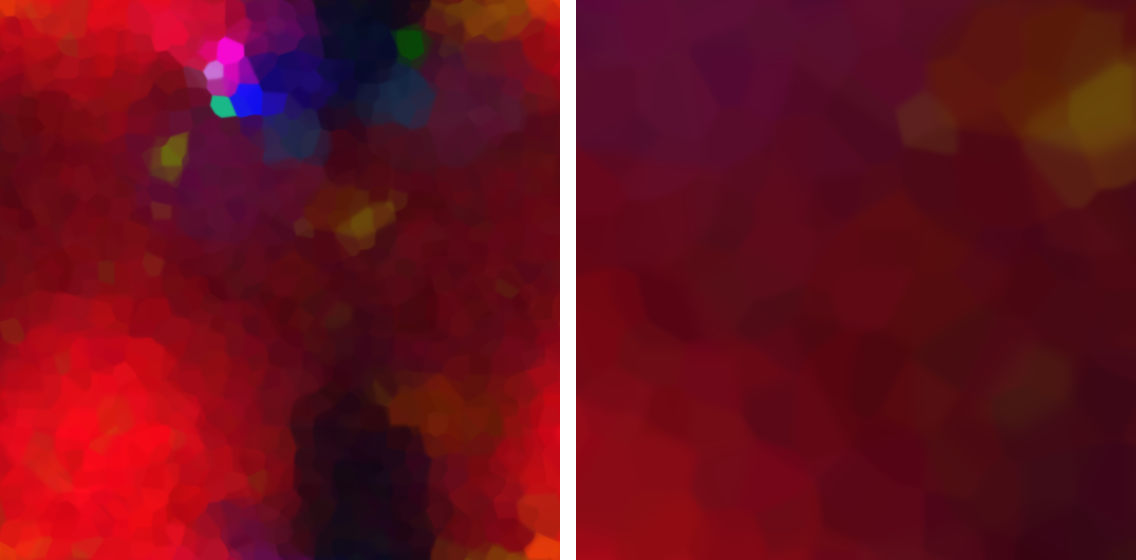
Left, the full canvas; right, a detail of the centre.
This background is drawn by a Shadertoy shader. Its source:

```glsl
// Soft mosaic of glowing light: broad crimson and dark fields with a small
// bright cluster of blue, magenta and teal. Periodic glows build the colour
// field; two wrapping layers of smooth cellular noise break it into dabs.

const float PI = 3.14159265;
const float FINE_CELLS = 30.0;    // whole cells per canvas side
const float COARSE_CELLS = 17.0;
const float EDGE_SHARPNESS = 14.0;
const float CELL_JITTER = 0.85;
const float TONE_VARIATION = 0.16;
const float HUE_VARIATION = 0.045;
const float SPECK_SHARE = 0.018;
const vec2 FOCUS = vec2(0.41, 0.85);

const vec3 MAROON = vec3(0.34, 0.035, 0.075);
const vec3 SCARLET = vec3(0.91, 0.04, 0.09);
const vec3 SHADOW = vec3(0.10, 0.035, 0.085);
const vec3 VIOLET = vec3(0.33, 0.06, 0.29);
const vec3 SLATE = vec3(0.30, 0.09, 0.21);
const vec3 NAVY = vec3(0.03, 0.05, 0.16);
const vec3 PURPLE = vec3(0.38, 0.03, 0.38);
const vec3 ROSE = vec3(0.93, 0.06, 0.27);
const vec3 INDIGO = vec3(0.10, 0.02, 0.46);
const vec3 BLUE = vec3(0.06, 0.05, 0.96);
const vec3 MAGENTA = vec3(0.93, 0.03, 0.80);
const vec3 LAVENDER = vec3(0.82, 0.60, 0.95);
const vec3 TEAL = vec3(0.10, 0.84, 0.60);
const vec3 STEEL = vec3(0.07, 0.20, 0.34);
const vec3 OLIVE = vec3(0.46, 0.48, 0.03);
const vec3 MOSS = vec3(0.02, 0.30, 0.02);
const vec3 OCHRE = vec3(0.50, 0.29, 0.01);
const vec3 RUST = vec3(0.43, 0.12, 0.01);
const vec3 ORANGE = vec3(1.00, 0.32, 0.01);

vec3 hash3(vec2 cell, float seed) {
    uvec3 h = uvec3(uint(cell.x), uint(cell.y), uint(seed)) * 1664525u + 1013904223u;
    for (int i = 0; i < 2; i++) {
        h.x += h.y * h.z; h.y += h.z * h.x; h.z += h.x * h.y;
        h ^= h >> 16u;
    }
    return vec3(h & 65535u) / 65535.0;
}

// Flat-topped elliptical spot, smooth and periodic over the unit square
float glow(vec2 p, vec2 centre, vec2 radius) {
    vec2 s = sin(PI * (p - centre)) / (PI * radius);
    float q = dot(s, s);
    return exp(-q * q);
}

void tint(inout vec3 col, vec2 p, vec2 centre, vec2 radius, vec3 colour, float strength) {
    col = mix(col, colour, strength * glow(p, centre, radius));
}

vec3 lightField(vec2 p) {
    vec3 col = MAROON;
    // Broad fields
    tint(col, p, vec2(0.17, 0.16), vec2(0.25, 0.275), SCARLET, 1.0);
    tint(col, p, vec2(0.99, 0.93), vec2(0.10, 0.09), SCARLET, 0.40);
    tint(col, p, vec2(0.65, 0.08), vec2(0.13, 0.28), SHADOW, 1.0);
    tint(col, p, vec2(0.40, 0.70), vec2(0.17, 0.14), VIOLET, 0.60);
    tint(col, p, vec2(0.82, 0.82), vec2(0.14, 0.12), SLATE, 0.75);
    tint(col, p, vec2(0.62, 0.90), vec2(0.13, 0.12), NAVY, 0.95);
    tint(col, p, vec2(0.80, 0.27), vec2(0.13, 0.06), RUST, 0.85);
    tint(col, p, vec2(0.44, 0.04), vec2(0.07, 0.06), VIOLET, 0.55);
    // Warm accents
    tint(col, p, vec2(0.01, 0.01), vec2(0.07, 0.035), ORANGE, 0.80);
    tint(col, p, vec2(0.86, 0.98), vec2(0.09, 0.035), OCHRE, 0.90);
    tint(col, p, vec2(0.61, 0.62), vec2(0.06, 0.05), RUST, 0.50);
    tint(col, p, vec2(0.64, 0.60), vec2(0.030, 0.040), OLIVE, 0.50);
    tint(col, p, vec2(0.307, 0.73), vec2(0.026, 0.032), OLIVE, 0.90);
    // Cool accents
    tint(col, p, vec2(0.52, 0.76), vec2(0.06, 0.05), STEEL, 0.75);
    tint(col, p, vec2(0.71, 0.83), vec2(0.05, 0.04), STEEL, 0.70);
    tint(col, p, vec2(0.735, 0.91), vec2(0.026), MOSS, 1.0);
    // Bright cluster
    tint(col, p, vec2(0.49, 0.95), vec2(0.08, 0.06), PURPLE, 0.80);
    tint(col, p, vec2(0.34, 0.95), vec2(0.10, 0.07), ROSE, 0.70);
    tint(col, p, vec2(0.51, 0.85), vec2(0.10, 0.065), INDIGO, 0.85);
    tint(col, p, vec2(0.45, 0.825), vec2(0.042, 0.045), BLUE, 0.95);
    tint(col, p, vec2(0.41, 0.89), vec2(0.040, 0.045), MAGENTA, 1.0);
    tint(col, p, vec2(0.373, 0.867), vec2(0.021), LAVENDER, 1.0);
    tint(col, p, vec2(0.400, 0.815), vec2(0.023), TEAL, 1.0);
    return col;
}

// Blend the colours of nearby cell sites, each varied a little
vec3 mosaic(vec2 p, float cells, float seed) {
    vec2 grid = p * cells, base = floor(grid);
    vec3 sum = vec3(0.0);
    float total = 0.0;
    for (int y = -1; y <= 1; y++)
    for (int x = -1; x <= 1; x++) {
        vec2 cell = base + vec2(x, y);
        vec2 id = mod(cell, cells);
        vec3 shift = hash3(id, seed), vary = hash3(id, seed + 7.0);
        vec2 site = cell + 0.5 + (shift.xy - 0.5) * CELL_JITTER;
        vec2 away = grid - site;
        float weight = exp(-EDGE_SHARPNESS * dot(away, away));
        vec3 col = lightField(site / cells);
        col = mix(col, OLIVE, 0.3 * step(shift.z, SPECK_SHARE));
        col *= 1.0 + TONE_VARIATION * (vary.x - 0.5);
        col += HUE_VARIATION * (vary - 0.5);
        sum += weight * col;
        total += weight;
    }
    return sum / total;
}

void mainImage(out vec4 fragColor, in vec2 fragCoord) {
    vec2 p = fragCoord / iResolution.xy;
    // Periodic sine warp keeps the dabs irregular
    vec2 warped = p + 0.005 * sin(2.0 * PI * (p.yx * vec2(5.0, 4.0) + p * vec2(2.0, 3.0)));
    float detail = mix(0.5, 0.92, glow(p, FOCUS, vec2(0.2, 0.15)));
    vec3 col = mix(mosaic(warped, COARSE_CELLS, 3.0), mosaic(warped, FINE_CELLS, 19.0), detail);
    fragColor = vec4(clamp(col, 0.0, 1.0), 1.0);
}
```
